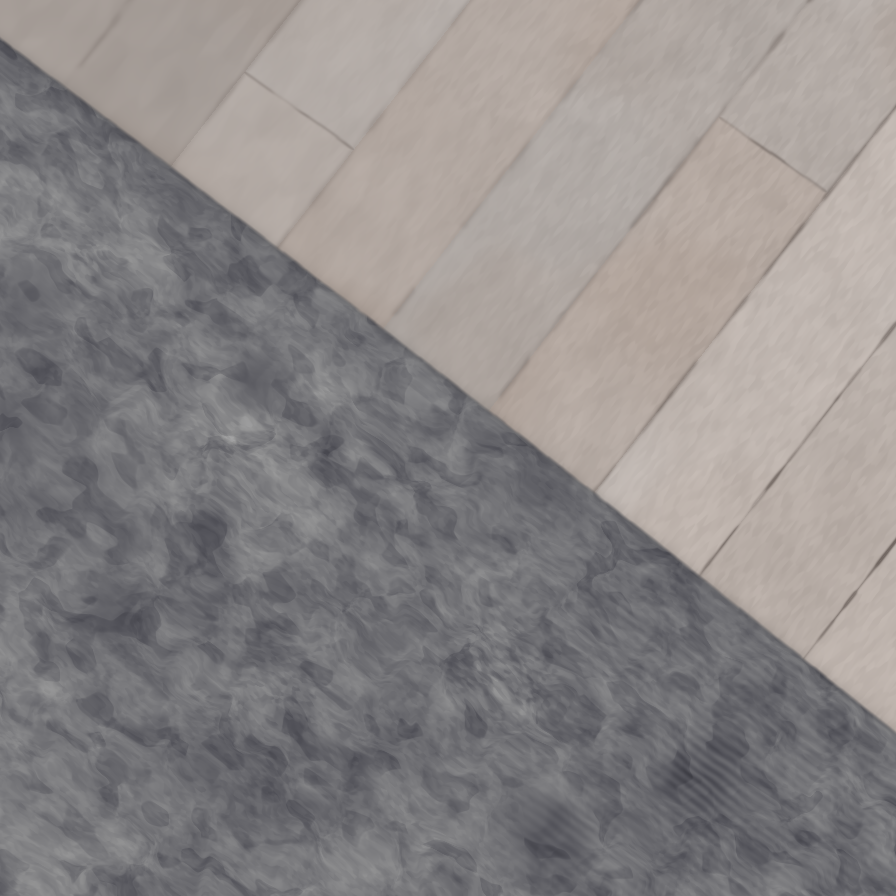
Give the GLSL for this texture, as a Shadertoy shader.

```glsl
// A mottled grey rug lies diagonally across pale wooden floorboards.
// Boards are repeated strips with two end joints; the rug is layered
// cellular noise, stretched along the weave, with fine ribs at lower right.

vec2 hash2(vec2 cell) {
    vec3 q = fract(cell.xyx * vec3(0.1031, 0.1030, 0.0973));
    q += dot(q, q.yzx + 33.33);
    return fract((q.xx + q.yz) * q.zy);
}

// Smooth cellular noise: random cell values blended by distance to each seed.
float cellNoise(vec2 p) {
    vec2 base = floor(p), local = fract(p);
    float total = 0.0, weightSum = 0.0;
    for (int j = -1; j <= 1; j++)
    for (int i = -1; i <= 1; i++) {
        vec2 offset = vec2(i, j);
        vec2 seed = hash2(base + offset + 50.0);
        vec2 d = offset + seed - local;
        float weight = exp(-8.0 * dot(d, d));
        total += weight * hash2(base + offset + 171.0).x;
        weightSum += weight;
    }
    return total / weightSum - 0.5;
}

float layeredNoise(vec2 p, float decay) {
    float sum = 0.0, amplitude = 0.6;
    for (int i = 0; i < 4; i++) {
        sum += amplitude * cellNoise(p);
        p = p * 2.03 + 17.3;
        amplitude *= decay;
    }
    return sum;
}

float patchAt(vec2 p, vec2 center, float radius) {
    vec2 d = (p - center) / radius;
    return exp(-dot(d, d));
}

vec3 floorColor(vec2 p, float pixel) {
    float depth = 1.0 - p.y;
    float strip = (p.x + 0.781 * depth - 0.336) / 0.1892;
    float board = floor(strip);
    float along = 0.71 * p.x - depth;
    float joint = board == 0.0 ? 0.114 : board == 3.0 ? 0.44 : 9.0;
    float beyond = smoothstep(-0.003, 0.003, along - joint);

    // Tone and warmth of each board, and of the boards past a joint
    float tones[9] = float[9](0.635, 0.635, 0.675, 0.655, 0.653, 0.665, 0.71, 0.68, 0.705);
    float tone = tones[int(clamp(board + 2.0, 0.0, 8.0))];
    float warmth = board == 1.0 || board == 3.0 ? 1.15 : board == 2.0 ? 0.75 : 0.92;
    warmth = mix(warmth, 0.8, beyond);
    tone += 0.025 * (p.x - 0.6);

    // Clouding and long grain
    vec2 grain = vec2(strip * 0.149, along * 0.816);
    float cloud = cellNoise(p * 7.0);
    tone += 0.03 * cloud + 0.02 * cellNoise(p * 24.0);
    tone += 0.02 * cellNoise(grain * vec2(60.0, 20.0));
    tone += 0.035 * cellNoise(grain * vec2(230.0, 70.0)) * smoothstep(0.1, 0.9, p.x);
    tone -= 0.03 * patchAt(p, vec2(0.19, 0.94), 0.11);
    warmth -= 0.3 * cloud;
    vec3 color = vec3(tone + 0.012) + warmth * vec3(0.022, -0.018, -0.044);

    // Seams are faint and broken far away, sharper towards the lower right
    float focus = smoothstep(0.6, 1.35, p.x + 0.6 * depth);
    float width = mix(0.0036, 0.0014, focus) + 0.35 * pixel;
    float wobble = 0.0016 * cellNoise(p * 45.0);
    float seamDistance = abs(strip - round(strip)) * 0.149 + wobble;
    float breakup = clamp(0.75 + 1.3 * cellNoise(p * 32.0), 0.1, 1.2);
    float seam = exp(-pow(seamDistance / width, 2.0)) * breakup * mix(0.22, 0.72, focus);
    float jointDistance = (along - joint) * 0.816 + wobble;
    float jointLine = exp(-pow(jointDistance / 0.002, 2.0)) * 0.42 * breakup;
    return mix(color, vec3(0.40, 0.36, 0.34), max(seam, jointLine));
}

vec3 rugColor(vec2 p, float edge) {
    vec2 weave = vec2(dot(p, vec2(0.79, -0.61)), dot(p, vec2(0.61, 0.79)));
    vec2 warp = vec2(cellNoise(p * 22.0), cellNoise(p * 22.0 + 31.0));
    float mottling = layeredNoise(p * 9.0 + warp * 0.35, 0.78);
    float fibers = layeredNoise(weave * vec2(17.0, 36.0) + warp * 0.5, 0.9);

    float dark = patchAt(p, vec2(0.29, 0.58), 0.032)
        + patchAt(p, vec2(0.04, 0.68), 0.04)
        + patchAt(p, vec2(0.0, 0.52), 0.045)
        + patchAt(p, vec2(0.79, 0.13), 0.05)
        + patchAt(p, vec2(0.62, 0.07), 0.055)
        + 0.8 * patchAt(p, vec2(0.12, 0.315), 0.03)
        + 0.5 * patchAt(p, vec2(0.13, 0.47), 0.08);
    float light = patchAt(p, vec2(0.57, 0.25), 0.065)
        + 0.7 * patchAt(p, vec2(0.31, 0.23), 0.05)
        + 0.8 * patchAt(p, vec2(0.09, 0.70), 0.04)
        + 0.5 * patchAt(p, vec2(0.26, 0.49), 0.10);

    float tone = 0.46 + 0.13 * mottling + 0.09 * fibers;
    tone += light * (0.045 + 0.10 * fibers) - dark * (0.075 + 0.10 * fibers);
    tone -= 0.035 * smoothstep(-0.10, 0.0, edge);

    // Dark flecks where the pile is worn
    tone -= 0.055 * smoothstep(0.08, 0.30, cellNoise(weave * vec2(38.0, 62.0) + warp));

    // Woven ribs, strongest in the near corner and on worn patches
    float ribs = sin(6.2832 * weave.y / 0.0105 + 2.5 * warp.x);
    float ribArea = smoothstep(0.45, 0.85, p.x);
    tone += ribs * ribArea * (0.016 + 0.03 * min(dark + light, 1.0));

    float blue = clamp(0.017 - 0.10 * (tone - 0.43), 0.003, 0.028);
    return vec3(tone, tone, tone + blue);
}

void mainImage(out vec4 fragColor, in vec2 fragCoord) {
    vec2 p = fragCoord / iResolution.xy;
    float pixel = 1.0 / iResolution.y;
    float border = 0.957 - 0.775 * p.x + 0.03 * p.x * (1.0 - p.x);
    float edge = (p.y - border) * 0.79 + 0.001 * cellNoise(p * 70.0);

    // Contact shadow, then the rug over the boards
    vec3 color = floorColor(p, pixel) * (1.0 - 0.10 * exp(-max(edge, 0.0) / 0.005));
    vec3 rug = rugColor(p, edge) * (1.0 - 0.15 * exp(min(edge, 0.0) / 0.004));
    float softness = 0.0015 + pixel;
    color = mix(rug, color, smoothstep(-softness, softness, edge));
    fragColor = vec4(color, 1.0);
}
```
